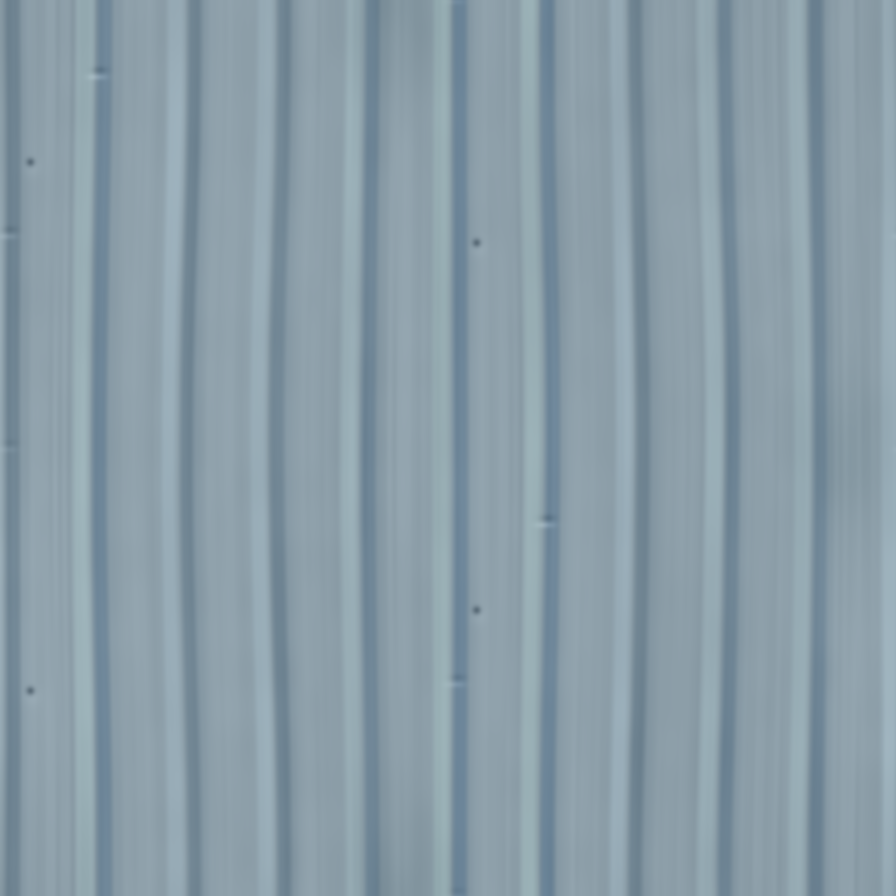
Reproduce this texture procedurally as a Shadertoy shader.

```glsl
const float TAU = 6.2831853;
const float RIBS = 10.0;
const vec3 PANEL = vec3(0.55, 0.62, 0.66);
const vec3 RIDGE = vec3(0.61, 0.695, 0.73);
const vec3 GROOVE = vec3(0.42, 0.51, 0.575);
const vec3 STAIN = vec3(0.30, 0.37, 0.42);

float hash(vec2 p) {
    vec3 q = fract(p.xyx * vec3(0.1031, 0.1030, 0.0973));
    q += dot(q, q.yzx + 33.33);
    return fract((q.x + q.y) * q.z);
}

// Value noise that wraps after a whole number of cells
float noise(vec2 uv, vec2 cells) {
    vec2 p = uv * cells;
    vec2 i = floor(p);
    vec2 f = smoothstep(0.0, 1.0, p - i);
    vec2 a = mod(i, cells);
    vec2 b = mod(i + 1.0, cells);
    return mix(mix(hash(a), hash(vec2(b.x, a.y)), f.x),
               mix(hash(vec2(a.x, b.y)), hash(b), f.x), f.y);
}

// Shortest offset between two points on the tile
vec2 wrapDelta(vec2 a, vec2 b) {
    return fract(a - b + 0.5) - 0.5;
}

float blob(vec2 d, vec2 size) {
    d /= size;
    return exp(-dot(d, d));
}

float band(float x, float left, float right, float soft) {
    return smoothstep(left - soft, left + soft, x)
         * (1.0 - smoothstep(right - soft, right + soft, x));
}

// Corrugation: a bright ridge beside a dark groove
vec3 ribColor(vec2 uv) {
    float q = (uv.x - 0.0135) * RIBS;
    float nearest = floor(q + 0.5);
    float d = q - nearest;
    float id = mod(nearest, RIBS);
    float tint = hash(vec2(id, 7.0)) - 0.5;
    float wear = noise(uv, vec2(RIBS, 6.0)) - 0.5;

    vec3 col = PANEL + 0.012 * sin(TAU * (d - 0.12));
    float ridge = band(d, -0.30, -0.12, 0.05);
    col = mix(col, RIDGE + tint * vec3(0.0, 0.015, -0.02), ridge * (0.82 + 0.3 * wear));
    float shade = band(d, 0.0, 0.17, 0.09);
    col = mix(col, GROOVE, 0.22 * shade);
    float groove = band(d, -0.075, 0.075, 0.045);
    vec3 grooveTint = GROOVE + tint * vec3(-0.025, 0.0, 0.035);
    return mix(col, grooveTint, groove * (0.88 + 0.22 * wear));
}

// Fine vertical drawing lines, strongest at the sheet joints
float streaks(vec2 uv) {
    float strength = 0.55 + 0.45 * cos(2.0 * TAU * uv.x);
    float fine = noise(uv, vec2(190.0, 2.0)) - 0.5;
    float wide = noise(uv + 0.37, vec2(70.0, 3.0)) - 0.5;
    return (0.032 * fine + 0.02 * wide) * mix(0.45, 1.0, strength);
}

// Four dark fastener marks, mirrored vertically in two columns
vec3 addFasteners(vec3 col, vec2 uv) {
    for (int i = 0; i < 4; i++) {
        float column = float(i & 1);
        float side = float(i >> 1) * 2.0 - 1.0;
        vec2 center = vec2(0.034 + 0.498 * column,
                           0.524 + side * mix(0.295, 0.205, column));
        vec2 d = wrapDelta(uv, center);
        col += 0.025 * blob(d - vec2(0.002, -0.006), vec2(0.010));
        col = mix(col, STAIN, 0.8 * blob(d, vec2(0.0048)));
    }
    return col;
}

// Small dents on the ribs, repeated half a tile apart
vec3 addDents(vec3 col, vec2 uv) {
    for (int i = 0; i < 6; i++) {
        float k = float(i >> 1);
        vec2 center = vec2(0.109 - 0.1 * min(k, 1.0),
                           0.914 - 0.178 * k - 0.03 * k * (k - 1.0));
        vec2 d = wrapDelta(uv, center + 0.5 * float(i & 1));
        float depth = 1.0 - 0.3 * k;
        col += 0.09 * depth * blob(d, vec2(0.010, 0.0035));
        col -= 0.07 * depth * blob(d - vec2(0.002, 0.008), vec2(0.009, 0.004));
    }
    return col;
}

void mainImage(out vec4 fragColor, in vec2 fragCoord) {
    vec2 uv = fragCoord / iResolution.xy;

    // Sheets bow in opposite directions on each half
    float bow = 0.0048 * sin(TAU * uv.x) * cos(TAU * uv.y);
    float waver = 0.0016 * (noise(uv, vec2(10.0, 5.0)) - 0.5);
    vec2 bent = vec2(uv.x - bow - waver, uv.y);

    vec3 col = ribColor(bent) + streaks(bent);

    // Broad uneven tone and darker patches
    col += 0.022 * (noise(uv, vec2(5.0, 4.0)) - 0.5);
    col += 0.010 * (noise(uv, vec2(40.0, 24.0)) - 0.5);
    for (int i = 0; i < 2; i++) {
        vec2 d = wrapDelta(uv, vec2(0.95, 0.5) + 0.5 * float(i));
        col -= vec3(0.04, 0.035, 0.035) * blob(d, vec2(0.05, 0.09));
    }

    col = addFasteners(col, uv);
    col = addDents(col, uv);
    fragColor = vec4(clamp(col, 0.0, 1.0), 1.0);
}
```
